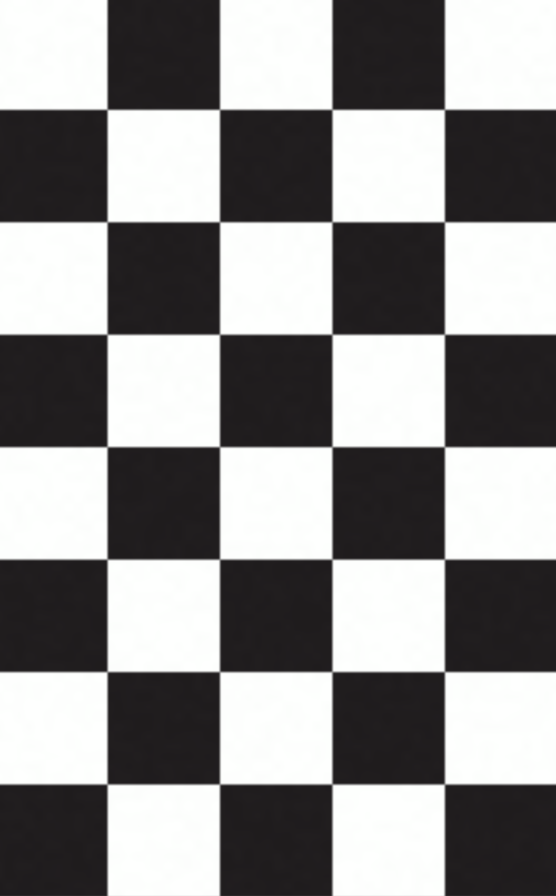
Write a Shadertoy shader that draws this pattern.

```glsl
// Black and white checkerboard, five columns by eight rows, with soft edges and faint print mottling.

// Lengths are fractions of the canvas height, measured from its centre.
const float CELL = 0.1255;                    // side of one square
const vec2 GRID_ORIGIN = vec2(-0.0647, 0.0009); // lower left corner of a dark square
const float EDGE_SOFTNESS = 0.0022;           // half width of the blend between squares
const float MOTTLE_SCALE = 90.0;              // mottling blotches per canvas height
const float MOTTLE_AMOUNT = 0.010;            // peak to peak change of brightness
const vec3 LIGHT = vec3(0.993, 0.998, 0.993);
const vec3 DARK = vec3(0.125, 0.113, 0.118);

float hash(vec2 p) {
    return fract(sin(dot(p, vec2(127.1, 311.7))) * 43758.5453);
}

float valueNoise(vec2 p) {
    vec2 i = floor(p);
    vec2 f = fract(p);
    f = f * f * (3.0 - 2.0 * f);
    float low = mix(hash(i), hash(i + vec2(1.0, 0.0)), f.x);
    float high = mix(hash(i + vec2(0.0, 1.0)), hash(i + vec2(1.0, 1.0)), f.x);
    return mix(low, high, f.y);
}

// Per-axis square wave: +1 in even cells, -1 in odd cells, blended at the borders.
vec2 softStripes(vec2 cellPos, float blend) {
    vec2 borderDistance = 0.5 - abs(fract(cellPos) - 0.5);
    vec2 parity = 1.0 - 2.0 * mod(floor(cellPos), 2.0);
    return 2.0 * smoothstep(-blend, blend, borderDistance * parity) - 1.0;
}

void mainImage(out vec4 fragColor, in vec2 fragCoord) {
    vec2 p = (fragCoord - 0.5 * iResolution.xy) / iResolution.y;

    // Squares: the product of the two stripe waves alternates like a chessboard.
    float blend = max(EDGE_SOFTNESS, 0.75 / iResolution.y) / CELL;
    vec2 stripes = softStripes((p - GRID_ORIGIN) / CELL, blend);
    float darkness = 0.5 + 0.5 * stripes.x * stripes.y;
    vec3 color = mix(LIGHT, DARK, darkness);

    // Mottling
    color += MOTTLE_AMOUNT * (valueNoise(p * MOTTLE_SCALE) - 0.5);

    fragColor = vec4(clamp(color, 0.0, 1.0), 1.0);
}
```
